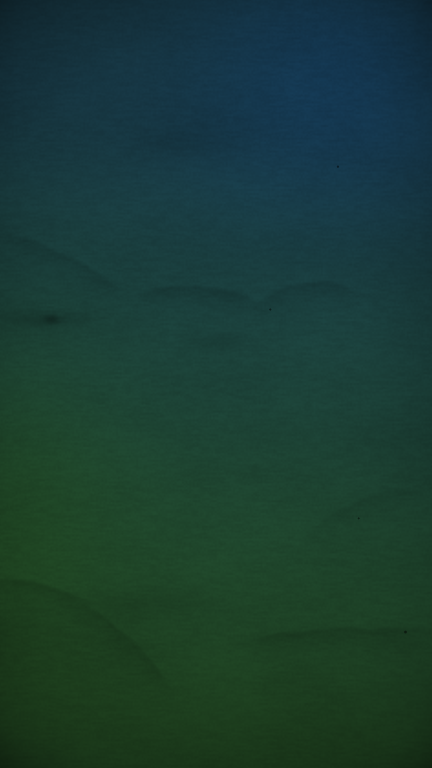
Write a Shadertoy shader that draws this background.

```glsl
float hash(vec2 p) {
    vec3 q = fract(vec3(p.xyx) * 0.1031);
    q += dot(q, q.yzx + 33.33);
    return fract((q.x + q.y) * q.z);
}

float valueNoise(vec2 p) {
    vec2 cell = floor(p);
    vec2 f = fract(p);
    f = f * f * (3.0 - 2.0 * f);
    float low = mix(hash(cell), hash(cell + vec2(1, 0)), f.x);
    float high = mix(hash(cell + vec2(0, 1)), hash(cell + vec2(1, 1)), f.x);
    return mix(low, high, f.y);
}

// Layered noise centred on zero
float fbm(vec2 p, int octaves) {
    float sum = 0.0;
    float amplitude = 0.5;
    for (int i = 0; i < octaves; i++) {
        sum += amplitude * (valueNoise(p) - 0.5);
        p = mat2(1.6, 1.2, -1.2, 1.6) * p + 7.3;
        amplitude *= 0.5;
    }
    return sum;
}

float softBlob(vec2 p, vec2 center, vec2 radius) {
    vec2 d = (p - center) / radius;
    return exp(-dot(d, d));
}

// Bent fold, shaded on its lower side and faded at both ends
float fold(vec2 p, vec2 a, vec2 b, float bend, float width) {
    vec2 along = b - a;
    float t = dot(p - a, along) / dot(along, along);
    vec2 normal = normalize(vec2(-along.y, along.x));
    float s = dot(p - a, normal) - bend * 4.0 * t * (1.0 - t);
    float ends = smoothstep(-0.1, 0.25, t) * (1.0 - smoothstep(0.75, 1.1, t));
    return ends * exp(-abs(s) / width) * (1.0 - smoothstep(-0.004, 0.004, s));
}

float speck(vec2 p, vec2 center, float radius) {
    return 1.0 - smoothstep(0.4 * radius, 1.4 * radius, length(p - center));
}

// Green base rising through teal to blue
vec3 paperColor(vec2 uv) {
    const vec3 moss = vec3(0.118, 0.252, 0.118);
    const vec3 green = vec3(0.120, 0.270, 0.165);
    const vec3 teal = vec3(0.108, 0.258, 0.238);
    const vec3 slate = vec3(0.090, 0.215, 0.260);
    float h = uv.y + 0.10 * (uv.x - 0.5);
    vec3 color = mix(moss, green, smoothstep(0.0, 0.32, h));
    color = mix(color, teal, smoothstep(0.22, 0.62, h));
    color = mix(color, slate, smoothstep(0.52, 0.88, h));
    color += vec3(-0.006, 0.020, 0.085) * softBlob(uv, vec2(0.78, 0.90), vec2(0.34, 0.17));
    color += vec3(0.008, 0.018, -0.022) * softBlob(uv, vec2(0.0, 0.38), vec2(0.28, 0.22));
    return color;
}

float vignette(vec2 uv) {
    vec2 q = abs(uv - 0.5) * 2.0;
    float sides = pow(q.x, 4.0);
    float caps = pow(q.y, 6.0);
    return 1.0 - 0.13 * sides - 0.20 * caps - 0.12 * sides * caps;
}

// Darkening from folds and stains
float wear(vec2 p) {
    vec2 w = p + 0.012 * vec2(fbm(p * 18.0, 3), fbm(p * 18.0 + 40.0, 3));
    float shade = 0.0;
    shade += 0.14 * fold(w, vec2(0.17, 0.617), vec2(0.34, 0.607), 0.016, 0.022);
    shade += 0.13 * fold(w, vec2(0.33, 0.605), vec2(0.47, 0.619), 0.021, 0.025);
    shade += 0.12 * fold(w, vec2(0.0, 0.700), vec2(0.16, 0.622), 0.008, 0.020);
    shade += 0.15 * fold(w, vec2(-0.04, 0.249), vec2(0.12, 0.216), 0.008, 0.018);
    shade += 0.13 * fold(w, vec2(0.10, 0.218), vec2(0.23, 0.100), 0.010, 0.018);
    shade += 0.16 * fold(w, vec2(0.31, 0.166), vec2(0.56, 0.183), 0.005, 0.018);
    shade += 0.09 * fold(w, vec2(0.40, 0.300), vec2(0.55, 0.362), 0.018, 0.020);
    shade += 0.14 * softBlob(w, vec2(0.06, 0.586), vec2(0.055, 0.010));
    shade += 0.22 * softBlob(w, vec2(0.065, 0.585), vec2(0.010, 0.006));
    shade += 0.10 * softBlob(w, vec2(0.285, 0.555), vec2(0.040, 0.013));
    shade += 0.07 * softBlob(w, vec2(0.24, 0.815), vec2(0.070, 0.025));
    shade += 0.09 * softBlob(w, vec2(0.20, 0.215), vec2(0.090, 0.022));
    return shade;
}

// Tiny dark flecks
float flecks(vec2 p) {
    float mark = speck(p, vec2(0.440, 0.783), 0.0016);
    mark += speck(p, vec2(0.528, 0.177), 0.0020);
    mark += speck(p, vec2(0.352, 0.597), 0.0015);
    mark += speck(p, vec2(0.467, 0.325), 0.0014);
    return 0.5 * mark;
}

void mainImage(out vec4 fragColor, in vec2 fragCoord) {
    vec2 uv = fragCoord / iResolution.xy;
    vec2 p = fragCoord / iResolution.y;

    vec3 color = paperColor(uv) * vignette(uv);

    // Broad mottling, horizontal fibres and fine grain
    float mottling = 0.16 * fbm(p * vec2(7.0, 12.0) + 3.0, 5);
    float fibres = 0.07 * (valueNoise(p * vec2(90.0, 360.0)) - 0.5);
    float grain = 0.06 * (valueNoise(p * 420.0 + 90.0) - 0.5);
    color *= 1.0 + mottling + fibres + grain;

    color *= (1.0 - wear(p)) * (1.0 - flecks(p));
    fragColor = vec4(clamp(color, 0.0, 1.0), 1.0);
}
```
